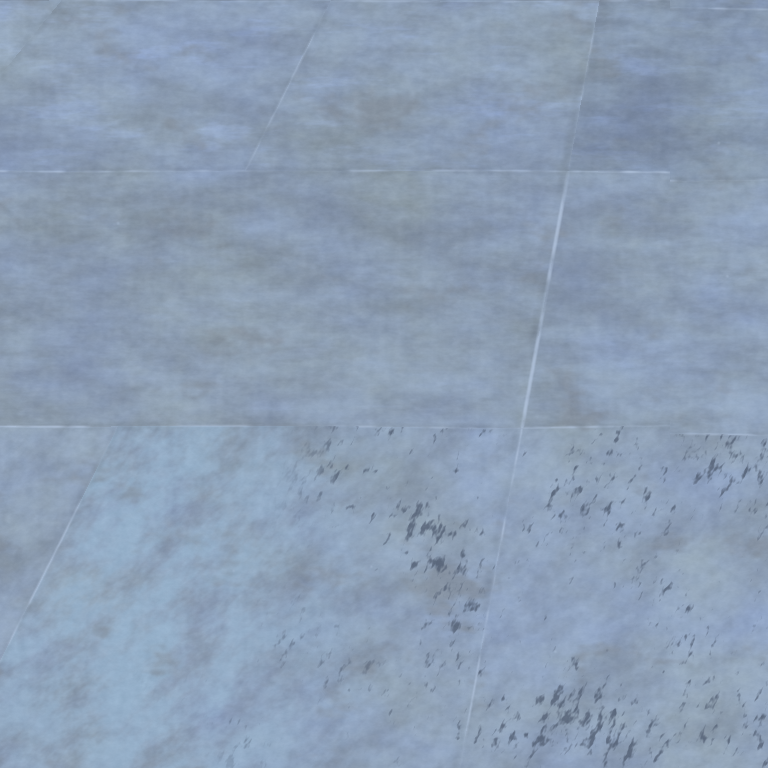
Give the GLSL for this texture, as a WebGL 1 fragment shader.

```glsl
precision highp float;
uniform vec2 u_resolution;

float hash(vec2 p) {
  return fract(sin(dot(p, vec2(127.1, 311.7))) * 43758.55);
}

vec2 gradient(vec2 cell) {
  float angle = 6.2832 * hash(cell);
  return vec2(cos(angle), sin(angle));
}

float noise(vec2 p) {
  vec2 i = floor(p), f = p - i;
  vec2 w = f * f * f * (f * (f * 6.0 - 15.0) + 10.0);
  vec2 e = vec2(1.0, 0.0);
  float low = mix(dot(gradient(i), f), dot(gradient(i + e.xy), f - e.xy), w.x);
  float high = mix(dot(gradient(i + e.yx), f - e.yx), dot(gradient(i + e.xx), f - e.xx), w.x);
  return mix(low, high, w.y);
}

float fbm(vec2 p) {
  float sum = 0.0, amp = 0.6;
  for (int i = 0; i < 5; i++) {
    sum += amp * noise(p);
    p = p * 1.93 + 7.3;
    amp *= 0.66;
  }
  return sum;
}

// Line of the given half width with a feathered edge
float line(float d, float halfWidth) {
  float feather = max(1.2 / u_resolution.y, 0.0018);
  return 1.0 - smoothstep(halfWidth - feather, halfWidth + feather, d);
}

void main() {
  vec2 p = gl_FragCoord.xy / u_resolution;

  // Floor plane in perspective; the right edge is laid slightly lower
  vec2 q = p + vec2(0.0, 0.011 * step(0.873, p.x) + 0.004 * noise(p * 4.0));
  float toHorizon = 2.1 - q.y;
  vec2 grid = vec2(((q.x - 0.981) / toHorizon + 0.182) / 0.318,
                   (1.0 / toHorizon - 0.604) / 0.152);
  float row = floor(grid.y);
  float pitch = row == 0.0 ? 2.0 : 1.0;
  vec2 slab = vec2(floor(grid.x / pitch), row);
  float bottom = 1.0 - step(0.0, row);
  float top = step(1.0, row);
  float middle = 1.0 - bottom - top;
  float right = step(0.0, slab.x);

  // Distances to the nearest joints, in canvas units
  float rowJoint = abs(q.y - 2.1 + 1.0 / (0.604 + 0.152 * floor(grid.y + 0.5)));
  float column = pitch * floor(grid.x / pitch + 0.5);
  float slope = 0.182 - 0.318 * column;
  float side = (q.x - 0.981 + toHorizon * slope) / sqrt(1.0 + slope * slope);
  float mainJoint = 1.0 - step(0.5, abs(column));

  // Cleft stone: level streaks far away, slanted blotches up close
  vec2 offset = 9.0 * slab + 3.7;
  vec2 stretch = mix(vec2(8.0, 23.0), vec2(11.0, 15.0), bottom);
  vec2 sheared = vec2(p.x, p.y - 0.5 * bottom * p.x);
  float clouds = fbm(sheared * stretch + offset);
  float broad = fbm(p * vec2(2.6, 3.8) + offset.yx);
  vec3 stone = mix(vec3(0.505, 0.563, 0.642), vec3(0.592, 0.668, 0.765),
                   smoothstep(-0.5, 0.5, clouds * 0.65 + broad * 0.5 + 0.08 * bottom));
  stone -= vec3(0.035, 0.037, 0.035) * top * right;
  stone -= vec3(0.008, 0.012, 0.022) * middle * (1.0 - right);

  // Hue drifting between blue and warm grey
  float tint = fbm(p * vec2(5.0, 8.0) + 40.0);
  stone += vec3(0.016, 0.006, -0.055) * tint;

  // Pale streaks on the far slabs
  float streak = fbm(p * vec2(7.0, 30.0) + offset);
  stone += vec3(0.022, 0.028, 0.05) * (top + 0.4 * middle) * smoothstep(0.08, 0.45, streak);

  // Cyan bloom on the near left slab
  float bloom = 1.0 - smoothstep(0.05, 0.42, distance(p * vec2(1.0, 0.6), vec2(0.17, 0.15)));
  bloom *= bottom * (1.0 - step(0.5, abs(slab.x + 1.0)));
  stone = mix(stone, vec3(0.585, 0.69, 0.79), bloom * smoothstep(-0.5, 0.4, clouds));

  // Warm grey stains
  float stain = smoothstep(0.14, 0.5, fbm(p * vec2(6.0, 10.0) + 21.0));
  stone = mix(stone, vec3(0.50, 0.535, 0.58), stain * 0.6);

  // Ragged slanted pits gathered in clusters on the near row
  vec2 lean = vec2(p.x - 0.4 * p.y, p.y) * vec2(72.0, 40.0);
  float flakes = noise(lean) + 0.65 * noise(lean * 2.1 + 5.0) + 0.4 * noise(lean * 4.3);
  float zone = bottom * smoothstep(0.25, 0.6, p.x + 0.3 * noise(p * 5.0));
  float cluster = noise(p * vec2(8.0, 7.0) + 2.0);
  float pits = zone * smoothstep(0.34, 0.9, flakes + 0.9 * cluster);
  stone = mix(stone, vec3(0.34, 0.39, 0.47), pits * 0.85);

  // Fine grain, woven upright scuffs and sparse chalk specks
  stone += 0.042 * fbm(p * vec2(55.0, 80.0)) + 0.012 * noise(p * vec2(120.0, 30.0));
  vec2 cell = floor(p * 9.0);
  vec2 center = 0.2 + 0.6 * vec2(hash(cell + 3.0), hash(cell + 8.0));
  float speck = line(length(fract(p * 9.0) - center) / 9.0, 0.0014);
  stone = mix(stone, vec3(0.68, 0.75, 0.84), 0.4 * speck * step(0.92, hash(cell)));

  // Worn joints: faint dark edge, then pale filler broken by wear
  float wear = smoothstep(-0.2, 0.4, noise(p * 9.0 + 4.0) + 0.7 * noise(p * 43.0));
  float bright = smoothstep(0.73, 0.76, p.x) * (1.0 - smoothstep(0.865, 0.873, p.x));
  bright = max(bright, 0.6 * (1.0 - smoothstep(0.1, 0.2, p.x))) * (1.0 - top * step(1.5, grid.y));
  float edge = 1.0 - smoothstep(0.0, 0.009, min(rowJoint, abs(side + 0.006 * mainJoint)));
  stone -= vec3(0.025, 0.028, 0.035) * edge * (1.0 - wear);
  float filler = line(rowJoint, 0.0011) * (0.1 + 0.4 * wear + 0.35 * bright * (0.4 + wear));
  float width = 0.0012 + 0.001 * mainJoint * middle;
  float strength = (0.12 + 0.48 * wear + 0.1 * mainJoint * middle) * (1.0 - 0.4 * top);
  strength *= column < -1.5 ? 0.4 : 1.0;
  filler = max(filler, line(abs(side), width) * strength);
  stone = mix(stone, vec3(0.71, 0.78, 0.88), filler);

  gl_FragColor = vec4(stone, 1.0);
}
```
